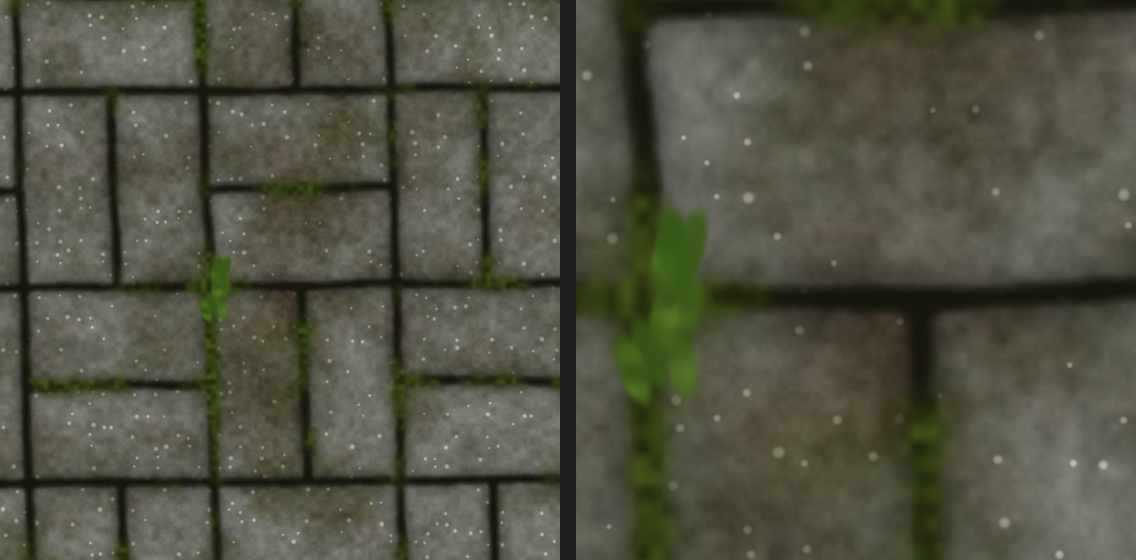
Left, the full canvas; right, a detail of the centre.
Reproduce this texture procedurally as a WebGL 1 fragment shader.

```glsl
precision highp float;
// Weathered basket-weave paving: paired bricks, dark joints, moss and a small weed.

uniform vec2 u_resolution;

// Layout, in canvas units
const vec2 CELL = vec2(0.332, 0.349);      // one pair of bricks
const vec2 ORIGIN = vec2(0.042, 0.141);    // lower left corner of cell (0, 0)
const vec2 SKEW = vec2(0.029, -0.009);     // slight slant of the joints
const float JOINT_HALF = 0.0062;
const float CORNER = 0.010;
const float EDGE_SOFT = 0.0045;

// Wear
const vec2 GRIME_A = vec2(0.54, 0.66);     // centres of the dirtiest areas
const vec2 GRIME_B = vec2(0.86, 0.38);
const float GRAIN = 0.17;
const float SPECK_GRID = 52.0;
const float SPECK_SHARE = 0.20;
const vec2 WEED = vec2(0.380, 0.482);
const vec2 LEAF = vec2(0.009, 0.023);

// Colours
const vec3 STONE = vec3(0.455, 0.455, 0.425);
const vec3 GRIMY = vec3(0.265, 0.260, 0.190);
const vec3 RUST = vec3(0.350, 0.275, 0.215);
const vec3 OLIVE = vec3(0.285, 0.290, 0.180);
const vec3 JOINT = vec3(0.085, 0.085, 0.050);
const vec3 MOSS = vec3(0.215, 0.270, 0.070);
const vec3 LEAF_DARK = vec3(0.16, 0.28, 0.06);
const vec3 LEAF_LIGHT = vec3(0.38, 0.54, 0.16);

float hash(vec2 p) {
  vec3 q = fract(vec3(p.xyx) * 0.1031);
  q += dot(q, q.yzx + 33.33);
  return fract((q.x + q.y) * q.z);
}

float noise(vec2 p) {
  vec2 i = floor(p), f = fract(p);
  f = f * f * (3.0 - 2.0 * f);
  return mix(mix(hash(i), hash(i + vec2(1, 0)), f.x),
             mix(hash(i + vec2(0, 1)), hash(i + vec2(1, 1)), f.x), f.y);
}

float fbm(vec2 p) {
  float sum = 0.0, amp = 0.533;
  for (int i = 0; i < 4; i++) {
    sum += amp * noise(p);
    p = p * 2.03 + 17.3;
    amp *= 0.5;
  }
  return sum;
}

float roundedBox(vec2 p, vec2 halfSize, float r) {
  vec2 q = abs(p) - halfSize + r;
  return length(max(q, 0.0)) + min(max(q.x, q.y), 0.0) - r;
}

// Soft radial patch, 1 at its centre
float patchAt(vec2 p, vec2 centre, vec2 size) {
  vec2 q = (p - centre) / size;
  return exp(-dot(q, q));
}

// Pale mineral specks: one candidate per grid cell
float specks(vec2 p, float aa) {
  vec2 id = floor(p * SPECK_GRID);
  vec2 jitter = 0.25 + 0.5 * vec2(hash(id + 5.1), hash(id + 9.7));
  float d = length(fract(p * SPECK_GRID) - jitter) / SPECK_GRID;
  float radius = mix(0.0015, 0.0045, hash(id + 3.3));
  float present = step(1.0 - SPECK_SHARE, hash(id + 21.0));
  return present * (1.0 - smoothstep(radius * 0.3, radius + aa, d));
}

void main() {
  vec2 p = gl_FragCoord.xy / u_resolution.y;
  float px = 1.0 / u_resolution.y;

  // Basket weave: cells alternate between upright and flat pairs
  vec2 q = p + SKEW * (p.yx - 0.5);
  q += 0.007 * (vec2(noise(p * 9.0), noise(p * 9.0 + 40.0)) - 0.5);
  vec2 grid = (q - ORIGIN) / CELL;
  vec2 cell = floor(grid);
  vec2 split = mod(cell.x + cell.y, 2.0) > 0.5 ? vec2(2, 1) : vec2(1, 2);
  vec2 f = fract(grid) * split;
  vec2 brick = cell * 2.0 + floor(f);
  vec2 size = CELL / split;
  float d = roundedBox((fract(f) - 0.5) * size, size * 0.5 - JOINT_HALF, CORNER);
  d += 0.005 * (fbm(p * 45.0) - 0.5);

  // Brick face: stone, grime, stains, grain and specks
  float blotch = fbm(p * 11.0 + brick * 3.7);
  float dirt = 0.75 * patchAt(p, GRIME_A, vec2(0.17, 0.36))
             + 0.55 * patchAt(p, GRIME_B, vec2(0.20, 0.13));
  float grime = dirt + 0.4 * (hash(brick + 60.0) - 0.4) + 1.3 * (blotch - 0.44);
  grime = clamp(grime, 0.0, 1.0);
  vec3 face = mix(STONE, GRIMY, grime);
  face = mix(face, OLIVE, 0.6 * smoothstep(0.45, 0.75, fbm(p * 8.0 + 71.0)));
  face = mix(face, RUST, 0.45 * grime * smoothstep(0.5, 0.75, fbm(p * 14.0 + 33.0)));
  face += GRAIN * (fbm(p * 75.0) - 0.5);
  face += 0.26 * (1.0 - 0.5 * grime) * specks(p, px);
  face *= 1.0 - 0.42 * exp(min(d, 0.0) / 0.011);

  // Joints, with moss creeping over the brick edges
  float gap = smoothstep(-EDGE_SOFT - px, EDGE_SOFT + px, d);
  vec3 col = mix(face, JOINT, gap);
  float seam = exp(-pow((grid.x - 1.0) * CELL.x / 0.020, 2.0));
  float moss = smoothstep(0.48, 0.76, fbm(p * 10.0 + 12.0) + 0.16 * seam);
  moss *= exp(min(d, 0.0) / 0.010);
  col = mix(col, MOSS * (0.6 + 0.8 * noise(p * 110.0)), 0.8 * moss);

  // Weed: a loose cluster of upright leaves
  for (int i = 0; i < 9; i++) {
    float n = float(i);
    vec2 offset = vec2(hash(vec2(n, 2.0)), hash(vec2(n, 8.0))) - 0.5;
    float lean = 1.1 * (hash(vec2(n, 14.0)) - 0.5);
    vec2 v = p - WEED - offset * vec2(0.042, 0.085);
    v = vec2(v.x * cos(lean) - v.y * sin(lean), v.x * sin(lean) + v.y * cos(lean));
    float shape = 1.0 - smoothstep(0.65, 1.15 + px / LEAF.x, length(v / LEAF));
    vec3 leaf = mix(LEAF_DARK, LEAF_LIGHT, hash(vec2(n, 19.0)) * noise(p * 90.0) + 0.2);
    col = mix(col, leaf, 0.85 * shape);
  }

  gl_FragColor = vec4(clamp(col, 0.0, 1.0), 1.0);
}
```
